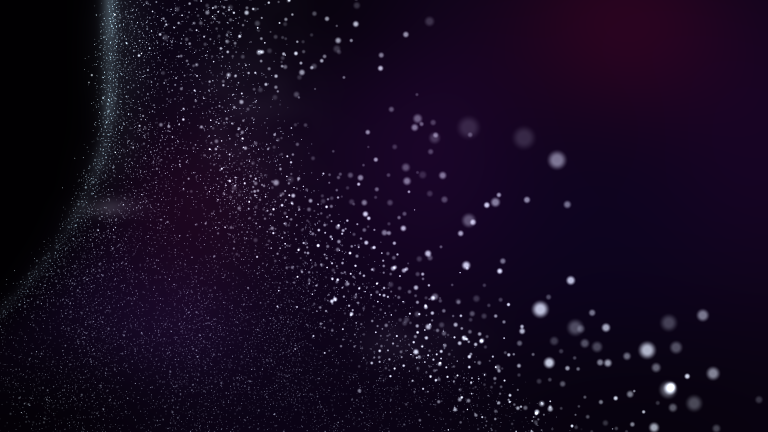
Reproduce this background procedurally as a Shadertoy shader.

```glsl
// A drifting veil of particles over a dark violet haze: fine dust behind a
// teal ridge at the left, growing into soft bokeh discs at the right.
// Turned, jittered grids place the particles; two curves steer their density.

// Curve x = base + bend * max(0, top - y)^2, stored as (base, bend, top).
const vec3 RIDGE = vec3(0.25, -1.0, 0.78);
const vec3 DRIFT = vec3(0.55, 0.72, 1.0);

const vec3 NIGHT = vec3(0.046, 0.014, 0.090);
const vec3 TEAL = vec3(0.58, 0.72, 0.76);
const vec3 SILVER = vec3(0.82, 0.87, 0.89);

const int DUST_LAYERS = 4;
const int BOKEH_LAYERS = 7;

// The small offset keeps the result above zero.
float hash(vec2 p) {
    return fract(sin(dot(p, vec2(127.1, 311.7))) * 43758.5453) + 0.002;
}

float noise(vec2 p) {
    vec2 id = floor(p);
    vec2 f = fract(p);
    f = f * f * (3.0 - 2.0 * f);
    float low = mix(hash(id), hash(id + vec2(1.0, 0.0)), f.x);
    float high = mix(hash(id + vec2(0.0, 1.0)), hash(id + 1.0), f.x);
    return mix(low, high, f.y);
}

// Signed horizontal distance to a curve, positive on its right.
float sideOf(vec2 p, vec3 curve) {
    float drop = max(0.0, curve.z - p.y);
    return p.x - curve.x - curve.y * drop * drop;
}

float bell(float x, float width) {
    return exp(-x * x / (width * width));
}

float glow(vec2 p, vec2 centre, vec2 size) {
    vec2 d = (p - centre) / size;
    return exp(-dot(d, d));
}

// Falls from 1 to 0 between the two edges.
float fade(float low, float high, float x) {
    return 1.0 - smoothstep(low, high, x);
}

// One jittered disc per turned cell: (centre.xy, random pick, brightness).
vec4 particle(vec2 p, float cells, float fill, float core, float seed) {
    float angle = 0.4 + seed * 1.3;
    mat2 turn = mat2(cos(angle), sin(angle), -sin(angle), cos(angle));
    vec2 grid = turn * p * cells;
    vec2 id = floor(grid);
    vec2 key = id + seed * 17.0;
    float radius = fill * mix(0.5, 1.0, hash(key + 3.1));
    vec2 jitter = vec2(hash(key + 5.7), hash(key + 9.2)) - 0.5;
    vec2 centre = id + 0.5 + jitter * (1.0 - 2.0 * radius);
    float size = max(radius / cells, 1.0 / iResolution.y);
    float disc = fade(size * core, size, length(grid - centre) / cells);
    float level = hash(key + 1.9);
    return vec4(centre * turn / cells, hash(key), disc * mix(0.2, 1.0, level * level));
}

vec3 backdrop(vec2 p) {
    vec3 colour = NIGHT;
    colour += vec3(0.110, 0.000, 0.025) * glow(p, vec2(1.44, 0.95), vec2(0.26, 0.22));
    colour += vec3(0.055, 0.005, 0.065) * glow(p, vec2(0.98, 0.66), vec2(0.26, 0.36));
    colour += vec3(0.060, 0.006, 0.025) * glow(p, vec2(0.45, 0.52), vec2(0.20, 0.22));
    colour += vec3(0.045, 0.022, 0.070) * glow(p, vec2(0.38, 0.24), vec2(0.22, 0.15));
    colour += vec3(0.040, 0.002, 0.045) * glow(p, vec2(1.78, 0.68), vec2(0.28, 0.36));
    colour += vec3(0.000, 0.000, 0.025) * glow(p, vec2(1.38, 0.45), vec2(0.30, 0.30));
    colour *= 1.0 - 0.4 * glow(p, vec2(1.50, 0.00), vec2(0.60, 0.25));
    colour *= 1.0 - 0.45 * glow(p, vec2(0.70, 1.00), vec2(0.28, 0.20));
    colour *= 1.0 - 0.7 * glow(p, vec2(0.00, 0.00), vec2(0.40, 0.22));
    return colour * mix(0.08, 1.0, smoothstep(-0.10, 0.18, sideOf(p, RIDGE)));
}

// Thin smoky light along the ridge and the lower drift.
vec3 haze(vec2 p) {
    float inside = sideOf(p, RIDGE);
    float climb = smoothstep(0.25, 1.0, p.y);
    float ridge = bell(inside - 0.004, 0.018) * mix(0.05, 0.26, climb * climb);
    ridge += bell(inside - 0.03, 0.06) * 0.09 * climb;
    ridge *= mix(0.5, 1.4, noise(p * 16.0));
    float wisps = 0.06 * glow(p, vec2(0.97, 0.21), vec2(0.12, 0.05));
    wisps += 0.14 * glow(p, vec2(0.26, 0.52), vec2(0.06, 0.022));
    wisps += 0.05 * glow(p, vec2(0.58, 0.78), vec2(0.13, 0.25));
    return TEAL * ridge + SILVER * wisps * mix(0.4, 1.4, noise(p * 20.0));
}

vec3 dust(vec2 p) {
    vec3 light = vec3(0.0);
    for (int i = 0; i < DUST_LAYERS; i++) {
        float layer = float(i);
        vec4 grain = particle(p, 76.0 + 21.0 * layer, 0.33, 0.0, layer + 1.0);
        float inside = sideOf(grain.xy, RIDGE);
        float veil = smoothstep(-0.03, 0.06, inside);
        veil *= fade(-0.22, 0.12, sideOf(grain.xy, DRIFT));
        veil *= mix(0.3, 1.5, noise(grain.xy * 9.0));
        float ridge = bell(inside - 0.010, 0.032);
        float shown = step(grain.z, 0.36 * veil + 0.50 * ridge);
        float level = mix(0.42, 0.85, smoothstep(0.1, 0.9, p.y));
        light += mix(SILVER, TEAL, 0.3 + 0.6 * ridge) * grain.w * level * shown;
    }
    return light;
}

// Regions where the large discs gather.
float gathering(vec2 p) {
    float low = glow(p, vec2(1.62, 0.15), vec2(0.17, 0.14));
    float middle = glow(p, vec2(1.32, 0.24), vec2(0.12, 0.12));
    float high = glow(p, vec2(1.24, 0.66), vec2(0.20, 0.11));
    float inner = glow(p, vec2(1.06, 0.55), vec2(0.14, 0.12));
    return 1.6 * low + middle + 1.4 * high + 1.2 * inner;
}

// Discs grow, soften and dim with their distance from the drift curve.
vec3 bokeh(vec2 p) {
    vec3 light = vec3(0.0);
    for (int i = 0; i < BOKEH_LAYERS; i++) {
        float depth = float(i) / float(BOKEH_LAYERS - 1);
        float cells = 60.0 * pow(0.15, depth);
        vec4 disc = particle(p, cells, 0.32, mix(0.1, 0.3, depth), float(i) + 11.0);
        float offset = sideOf(disc.xy, DRIFT) - mix(-0.08, 0.54, depth);
        float density = mix(0.55, 0.42, depth) * bell(offset, mix(0.14, 0.22, depth));
        float clumps = mix(0.3, 1.5, noise(disc.xy * 6.0 + 4.0));
        density *= mix(clumps, gathering(disc.xy), smoothstep(0.25, 0.7, depth));
        float dim = mix(1.0, 0.5, depth * smoothstep(0.3, 0.7, p.y));
        light += SILVER * disc.w * mix(1.15, 0.95, depth) * dim * step(disc.z, density);
    }
    return light;
}

void mainImage(out vec4 fragColor, in vec2 fragCoord) {
    vec2 p = fragCoord / iResolution.y;
    vec3 colour = backdrop(p) + haze(p) + dust(p) + bokeh(p);
    fragColor = vec4(min(colour, 1.0), 1.0);
}
```
